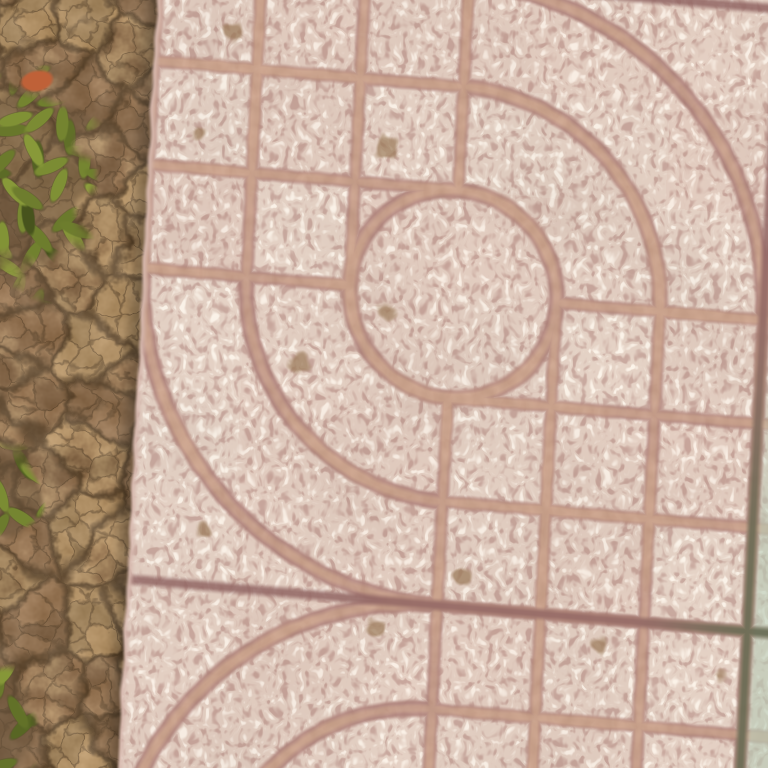
Write a three.js fragment shader that draws this pattern.

```glsl
varying vec2 vUv;

float hash(vec2 p) {
  vec3 q = fract(p.xyx * vec3(0.1031, 0.1030, 0.0973));
  q += dot(q, q.yzx + 33.33);
  return fract((q.x + q.y) * q.z);
}

vec2 hash2(vec2 p) {
  return vec2(hash(p), hash(p + 57.3));
}

float cornerSlope(vec2 cell, vec2 offset) {
  float angle = 6.2832 * hash(cell);
  return dot(vec2(cos(angle), sin(angle)), offset);
}

float gradientNoise(vec2 p) {
  vec2 i = floor(p), f = p - i, s = f * f * f * (f * (f * 6.0 - 15.0) + 10.0);
  vec2 e = vec2(1.0, 0.0);
  return mix(mix(cornerSlope(i, f), cornerSlope(i + e.xy, f - e.xy), s.x),
             mix(cornerSlope(i + e.yx, f - e.yx), cornerSlope(i + e.xx, f - e.xx), s.x), s.y);
}

float fbm(vec2 p) {
  float sum = 0.0, amp = 1.0;
  for (int i = 0; i < 4; i++) {
    sum += amp * gradientNoise(p);
    p = p * 2.03 + 17.1;
    amp *= 0.55;
  }
  return sum;
}

float band(float d, float halfWidth, float soft) {
  return 1.0 - smoothstep(halfWidth - soft, halfWidth + soft, d);
}

float patchMask(vec2 uv, vec2 center, vec2 size) {
  return band(length((uv - center) / size) + 0.5 * gradientNoise(uv * 22.0), 0.9, 0.15);
}

// Nearest clod: x = gap to the neighbouring clod, y = random tone
vec2 clods(vec2 p) {
  vec2 i = floor(p);
  float near = 9.0, next = 9.0, tone = 0.0;
  for (int y = -1; y <= 1; y++)
    for (int x = -1; x <= 1; x++) {
      vec2 c = i + vec2(x, y);
      float d = length(c + hash2(c) - p);
      if (d < near) { next = near; near = d; tone = hash(c + 8.7); }
      else next = min(next, d);
    }
  return vec2(next - near, tone);
}

// Scattered leaf blades: x = coverage, y = random tone
vec2 leaves(vec2 p) {
  vec2 i = floor(p), result = vec2(0.0);
  for (int y = -1; y <= 1; y++)
    for (int x = -1; x <= 1; x++) {
      vec2 c = i + vec2(x, y), d = p - c - hash2(c);
      float a = 6.2832 * hash(c + 3.1);
      d = vec2(d.x * cos(a) + d.y * sin(a), d.y * cos(a) - d.x * sin(a));
      float blade = band(length(d / vec2(0.8, 0.27)), 0.9, 0.15);
      result = mix(result, vec2(1.0, hash(c + 9.4)), blade);
    }
  return result;
}

vec3 soilColor(vec2 uv) {
  float rough = fbm(uv * 24.0);
  vec2 warped = uv + 0.014 * vec2(rough, fbm(uv * 24.0 + 40.0));
  vec2 big = clods(warped * 13.0), small = clods(warped * 34.0);
  vec3 dark = vec3(0.37, 0.29, 0.20), brown = vec3(0.56, 0.44, 0.32), tan = vec3(0.72, 0.60, 0.42);
  vec3 col = mix(brown, tan, smoothstep(0.25, 0.75, big.y + 0.4 * rough));
  col = mix(col, brown * (0.75 + 0.5 * small.y), 0.35);
  float gap = max(band(big.x, 0.1, 0.1), 0.6 * band(small.x, 0.08, 0.08));
  col = mix(col, dark, 0.85 * gap) + 0.09 * rough;
  // Weeds and a dry leaf
  float weeds = patchMask(uv, vec2(0.03, 0.77), vec2(0.09, 0.14));
  weeds = max(weeds, patchMask(uv, vec2(0.01, 0.36), vec2(0.05, 0.06)));
  weeds = max(weeds, patchMask(uv, vec2(0.0, 0.04), vec2(0.05, 0.09)));
  vec2 leaf = leaves(uv * 30.0);
  vec3 green = mix(vec3(0.27, 0.32, 0.11), vec3(0.55, 0.62, 0.23), leaf.y);
  col = mix(col, mix(dark, green, leaf.x), weeds * (0.5 + 0.5 * leaf.x));
  return mix(col, vec3(0.75, 0.38, 0.22), patchMask(uv, vec2(0.045, 0.893), vec2(0.025, 0.016)));
}

vec3 grainColor(vec2 uv) {
  vec2 g = uv * vec2(98.0, 76.0);
  g += 0.7 * vec2(gradientNoise(uv * 45.0), gradientNoise(uv * 45.0 + 31.0));
  float n = gradientNoise(g) + 0.4 * gradientNoise(g * 1.9);
  vec3 col = mix(vec3(0.77, 0.64, 0.60), vec3(0.88, 0.80, 0.75), smoothstep(-0.5, 0.0, n));
  return mix(col, vec3(0.97, 0.93, 0.89), smoothstep(0.1, 0.55, n));
}

// Distance to the grooves: x = straight, y = curved
vec2 grooves(vec2 p) {
  vec2 q = abs(p), toGrid = abs(q - floor(q + 0.5));
  float r = length(p);
  float curved = abs(r - clamp(floor(r + 0.5), 1.0, 3.0));
  float straight = min(q.x, q.y);
  if (p.x * p.y < 0.0) {
    straight = min(toGrid.x, toGrid.y);
    curved = abs(r - 1.0);
  }
  return vec2(r < 1.0 ? 9.0 : straight, curved);
}

vec3 pavingColor(vec2 uv, vec2 p) {
  vec2 tile = floor((p + 3.0) / 6.0), local = mod(p + 3.0, 6.0) - 3.0;
  float flip = 1.0 - 2.0 * mod(tile.x + tile.y, 2.0);
  float wear = fbm(uv * 5.0);
  vec3 col = grainColor(uv) + 0.025 * wear;
  col += (hash(floor(p) + 20.0) - 0.5) * vec3(0.015, 0.03, 0.03);
  // Grooves with warm floors and mauve sides
  vec2 d = grooves(local * vec2(flip, 1.0)) + 0.012 * gradientNoise(uv * 40.0);
  float line = max(band(d.x, 0.062, 0.025), band(d.y, 0.08, 0.025));
  float side = smoothstep(0.01, 0.075, min(d.x, d.y));
  vec3 groove = mix(vec3(0.78, 0.62, 0.53), vec3(0.69, 0.52, 0.49), clamp(side + 0.5 * wear, 0.0, 1.0));
  col = mix(col, groove + 0.05 * gradientNoise(uv * 60.0), 0.92 * line);
  // Joints, turning mossy toward the lower right
  vec2 edge = 3.0 - abs(local);
  float moss = smoothstep(1.8, 3.1, p.x) * smoothstep(0.5, -2.5, p.y);
  col = mix(col, vec3(0.72, 0.80, 0.72), 0.6 * moss * smoothstep(3.02, 3.1, p.x));
  vec3 joint = mix(vec3(0.57, 0.40, 0.39), vec3(0.38, 0.40, 0.31), moss);
  float seam = max(band(edge.y, 0.045, 0.035), band(edge.x, 0.045, 0.035) * step(0.0, p.x));
  col = mix(col, joint, 0.85 * seam);
  // Sparse dirt specks
  vec2 cell = floor(p), spot = cell + 0.2 + 0.6 * hash2(cell + 4.0);
  float size = 0.04 + 0.07 * hash(cell + 6.0);
  float speck = band(length(p - spot) + 0.06 * gradientNoise(p * 9.0), size, 0.03);
  return mix(col, vec3(0.60, 0.47, 0.34), 0.7 * speck * step(0.8, hash(cell + 2.0)));
}

void main() {
  // Slightly skewed frame, one unit per small square
  vec2 p = mat2(7.40, 0.62, -0.378, 7.374) * (vUv - vec2(0.590, 0.617));
  float border = p.x + 3.0 + 0.03 * gradientNoise(vUv * 25.0);
  vec3 soil = soilColor(vUv) * (1.0 - 0.25 * smoothstep(-0.2, 0.0, border));
  vec3 paving = mix(vec3(0.84, 0.72, 0.68), pavingColor(vUv, p), smoothstep(0.0, 0.08, border));
  gl_FragColor = vec4(mix(soil, paving, smoothstep(-0.025, 0.025, border)), 1.0);
}
```
